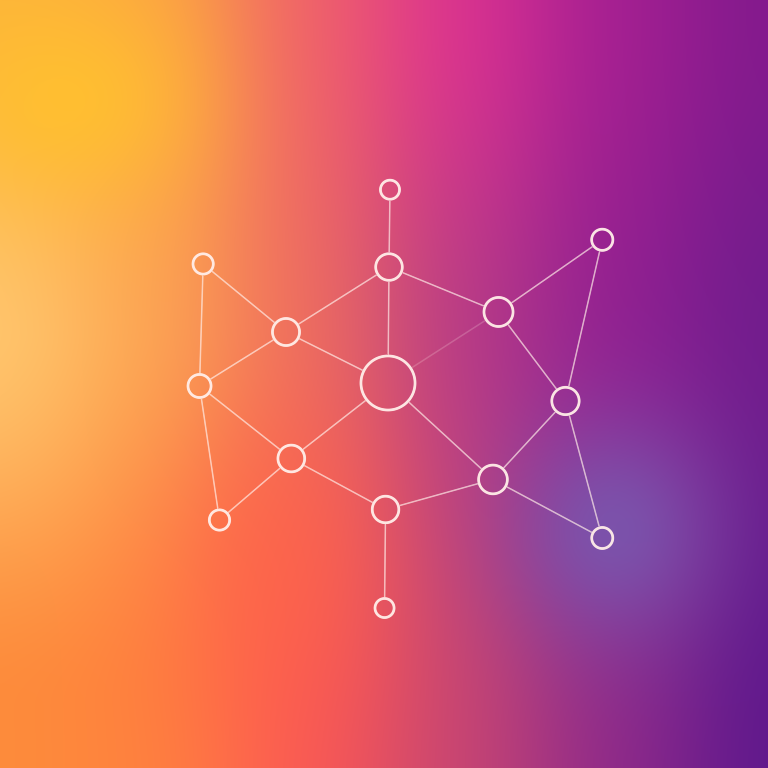
This background is drawn by a three.js fragment shader. Its source:

```glsl
#define LINE_HALF 0.0010
#define RING_HALF 0.0018
#define LINE_OPACITY 0.68
#define FAINT_OPACITY 0.2
#define RING_OPACITY 0.95
#define RAMP_SHARPNESS 50.0
#define INK vec3(1.0, 0.93, 0.91)
#define YELLOW vec3(1.0, 0.755, 0.18)
#define CORAL vec3(1.0, 0.39, 0.27)
#define BLUE vec3(0.47, 0.35, 0.69)

varying vec2 vUv;

// Node = centre.xy, radius
const vec3 hub = vec3(0.5052, 0.5013, 0.0352);

// Closed loop around the hub, counterclockwise from the top
const vec3 ring[8] = vec3[8](
  vec3(0.5065, 0.6523, 0.0173), vec3(0.3724, 0.5677, 0.0176),
  vec3(0.2598, 0.4974, 0.0150), vec3(0.3793, 0.4030, 0.0174),
  vec3(0.5020, 0.3366, 0.0173), vec3(0.6419, 0.3757, 0.0187),
  vec3(0.7363, 0.4779, 0.0178), vec3(0.6491, 0.5938, 0.0189));

// Outer nodes, each tied to one or two loop nodes
const vec3 tips[6] = vec3[6](
  vec3(0.5078, 0.7530, 0.0124), vec3(0.2645, 0.6563, 0.0132),
  vec3(0.2858, 0.3229, 0.0132), vec3(0.5007, 0.2083, 0.0124),
  vec3(0.7842, 0.2995, 0.0137), vec3(0.7842, 0.6878, 0.0138));

// Horizontal colour ramps with evenly spaced stops
const vec3 topRamp[6] = vec3[6](
  vec3(0.99, 0.71, 0.23), vec3(0.99, 0.66, 0.25), vec3(0.94, 0.38, 0.41),
  vec3(0.86, 0.19, 0.57), vec3(0.64, 0.12, 0.57), vec3(0.50, 0.10, 0.55));
const vec3 middleRamp[6] = vec3[6](
  vec3(1.00, 0.78, 0.43), vec3(0.99, 0.65, 0.31), vec3(0.94, 0.42, 0.37),
  vec3(0.72, 0.23, 0.53), vec3(0.57, 0.12, 0.57), vec3(0.43, 0.11, 0.55));
const vec3 bottomRamp[6] = vec3[6](
  vec3(0.99, 0.55, 0.23), vec3(1.00, 0.51, 0.24), vec3(0.99, 0.34, 0.33),
  vec3(0.78, 0.27, 0.45), vec3(0.56, 0.16, 0.54), vec3(0.36, 0.09, 0.55));

vec3 sampleRamp(vec3 stops[6], float x) {
  vec3 sum = vec3(0.0);
  float total = 0.0;
  for (int i = 0; i < 6; i++) {
    float d = x - float(i) / 5.0;
    float weight = exp(-RAMP_SHARPNESS * d * d);
    sum += weight * stops[i];
    total += weight;
  }
  return sum / total;
}

float glow(vec2 p, vec2 centre, vec2 size) {
  vec2 q = (p - centre) / size;
  return exp(-dot(q, q));
}

vec3 background(vec2 p) {
  vec3 color = sampleRamp(bottomRamp, p.x);
  color = mix(color, sampleRamp(middleRamp, p.x), smoothstep(0.08, 0.58, p.y));
  color = mix(color, sampleRamp(topRamp, p.x), smoothstep(0.55, 0.98, p.y));
  color = mix(color, YELLOW, 0.85 * glow(p, vec2(0.09, 0.87), vec2(0.16, 0.13)));
  color = mix(color, CORAL, 0.55 * glow(p, vec2(0.36, 0.27), vec2(0.15, 0.20)));
  return mix(color, BLUE, 0.85 * glow(p, vec2(0.80, 0.31), vec2(0.14, 0.15)));
}

float segmentDistance(vec2 p, vec2 a, vec2 b) {
  vec2 ab = b - a;
  float t = clamp(dot(p - a, ab) / dot(ab, ab), 0.0, 1.0);
  return length(p - a - ab * t);
}

float discDistance(vec2 p, vec3 node) {
  return length(p - node.xy) - node.z;
}

float stroke(float d, float halfWidth, float pixel) {
  return 1.0 - smoothstep(halfWidth - 0.6 * pixel, halfWidth + 0.6 * pixel, abs(d));
}

void main() {
  vec2 p = vUv;
  float pixel = fwidth(p.x);
  float disc = discDistance(p, hub);
  float link = 1.0;

  // Loop edges and the spokes to the hub
  for (int i = 0; i < 8; i++) {
    disc = min(disc, discDistance(p, ring[i]));
    link = min(link, segmentDistance(p, ring[i].xy, ring[(i + 1) % 8].xy));
    if (i == 0 || (i % 2 == 1 && i < 7))
      link = min(link, segmentDistance(p, ring[i].xy, hub.xy));
  }

  // Outer nodes: vertical stems at top and bottom, triangles at the sides
  for (int i = 0; i < 6; i++) {
    int first = i < 3 ? i : i + 1;
    int second = i % 3 == 0 ? first : first + 1;
    disc = min(disc, discDistance(p, tips[i]));
    link = min(link, segmentDistance(p, tips[i].xy, ring[first].xy));
    link = min(link, segmentDistance(p, tips[i].xy, ring[second].xy));
  }

  // Links stop at the node outlines
  float faint = segmentDistance(p, hub.xy, ring[7].xy);
  float lines = max(LINE_OPACITY * stroke(link, LINE_HALF, pixel),
                    FAINT_OPACITY * stroke(faint, LINE_HALF, pixel));
  lines *= smoothstep(-pixel, pixel, disc);
  float outlines = RING_OPACITY * stroke(disc, RING_HALF, pixel);

  gl_FragColor = vec4(mix(background(p), INK, max(lines, outlines)), 1.0);
}
```
